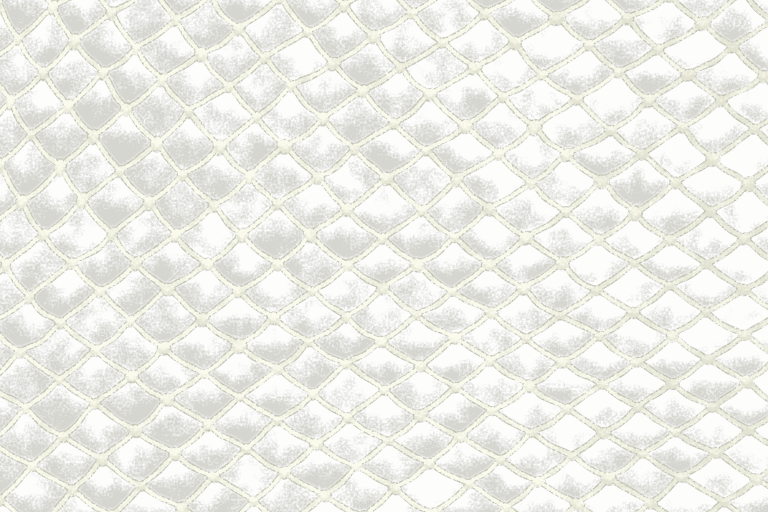
Reproduce this texture procedurally as a WebGL 1 fragment shader.

```glsl
precision highp float;
// A knotted cream net stretched over pale, softly mottled ground.
// A bent lattice gives the two strand families; distances to strands and
// knots draw the thread, and each mesh gets its own shadow and grain.
uniform vec2 u_resolution;

#define MESH_WIDTH 0.141
#define ROW_UPPER 0.0527
#define ROW_LOWER 0.0462
#define SAG 0.065
#define WARP 0.012
#define THREAD 0.0038
#define KNOT 0.0088
#define OUTLINE 0.0026
#define GRAIN 0.55
#define SHADOW 0.34

const float PI = 3.14159265;
const vec3 WHITE = vec3(0.992, 0.992, 0.990);
const vec3 PALE_GREY = vec3(0.915, 0.915, 0.905);
const vec3 WARM_GREY = vec3(0.840, 0.838, 0.815);
const vec3 CREAM = vec3(0.985, 0.985, 0.930);
const vec3 OLIVE = vec3(0.890, 0.890, 0.830);
const vec3 RIM = vec3(0.765, 0.775, 0.715);

float hash(vec2 p) {
  p = fract(p * vec2(0.1031, 0.1137));
  p += dot(p, p.yx + 33.33);
  return fract((p.x + p.y) * p.x * 17.0);
}

vec2 gradient(vec2 cell) {
  float angle = 2.0 * PI * hash(cell + 71.0);
  return vec2(cos(angle), sin(angle));
}

// Gradient noise, roughly -0.7 to 0.7
float noise(vec2 p) {
  vec2 i = floor(p), f = fract(p);
  vec2 u = f * f * f * (f * (f * 6.0 - 15.0) + 10.0);
  vec2 e = vec2(1.0, 0.0);
  float low = mix(dot(gradient(i), f), dot(gradient(i + e), f - e), u.x);
  float high = mix(dot(gradient(i + e.yx), f - e.yx),
                   dot(gradient(i + 1.0), f - 1.0), u.x);
  return mix(low, high, u.y);
}

float leftPull(float x) {
  float t = clamp(1.0 - x / 1.5, 0.0, 1.0);
  return t * t;
}

// Strand coordinates: integers lie on strands, y runs downward
vec2 net(vec2 p) {
  p += WARP * vec2(noise(p * 8.0 + 5.0), noise(p * 8.0 + 37.0));
  p += 0.2 * WARP * vec2(noise(p * 24.0 + 9.0), noise(p * 24.0 + 51.0));
  float y = p.y - 0.516;
  float lower = smoothstep(-0.2, 0.2, y);
  float left = leftPull(p.x);
  float rowHeight = mix(ROW_UPPER, ROW_LOWER, lower) + 0.0115 * left;
  float width = MESH_WIDTH - 0.016 * left * (1.0 - lower);
  float column = (p.x - 0.676 - 0.2 * y * y + 0.03 * y) / width;
  float row = y / rowHeight;
  vec2 strands = vec2(column + 0.5 * row, column - 0.5 * row);
  vec2 s = sin(PI * strands);
  return strands - vec2(0.5, -0.5) * SAG * dot(s, s);
}

// Mottled ground inside one mesh: bright crown, grey belly
vec3 ground(vec2 p, vec2 strands, float grain) {
  vec2 id = floor(strands), local = fract(strands) - 0.5;
  float seed = hash(id + 120.0);
  float down = local.x - local.y;
  float tone = SHADOW + 0.85 * down * (0.45 + seed) + 0.35 * (seed - 0.5);
  tone += 0.80 * noise(p * 17.0 + seed * 9.0) + 0.40 * noise(p * 43.0);
  tone += 0.30 * leftPull(p.x) - 0.20 * smoothstep(0.9, 1.5, p.x);
  tone -= 0.75 * smoothstep(0.45, 0.95, down);
  tone += GRAIN * grain * smoothstep(0.0, 0.4, tone);
  vec3 color = mix(WHITE, PALE_GREY, smoothstep(0.08, 0.5, tone));
  return mix(color, WARM_GREY, smoothstep(0.4, 0.95, tone));
}

void main() {
  vec2 p = gl_FragCoord.xy / u_resolution.y;
  p.y = 1.0 - p.y;
  float aa = 0.5 / u_resolution.y;
  float grain = noise(p * 190.0) + 0.6 * noise(p * 310.0 + 11.0);

  // Distances to the nearest strand and knot
  vec2 strands = net(p);
  const float STEP = 0.002;
  vec2 dx = (net(p + vec2(STEP, 0.0)) - strands) / STEP;
  vec2 dy = (net(p + vec2(0.0, STEP)) - strands) / STEP;
  vec2 nearest = floor(strands + 0.5);
  vec2 offset = strands - nearest;
  vec2 reach = abs(offset) / sqrt(dx * dx + dy * dy);
  float wear = noise(p * 28.0 + 3.0);
  float strandDist = min(reach.x, reach.y) - THREAD * (1.0 + 0.4 * wear);
  vec2 toKnot = vec2(0.5 * (offset.x + offset.y) * MESH_WIDTH * 0.8,
                     (offset.x - offset.y) * ROW_LOWER);
  float knotSize = KNOT * (0.8 + 0.4 * hash(nearest + 200.0));
  float knotDist = length(toKnot) - knotSize;
  float d = min(strandDist, knotDist) + 0.0010 * grain;

  // Thread body, creamy along its middle and duller to the right
  float dull = 0.10 + 0.8 * wear + 0.45 * smoothstep(0.9, 1.5, p.x);
  dull += 0.35 * smoothstep(-0.002, 0.0, d) + 0.5 * grain;
  dull += 0.6 * smoothstep(0.006, 0.0, abs(knotDist + 0.002)) * step(0.0, toKnot.y);
  vec3 thread = mix(CREAM, OLIVE, clamp(dull, 0.0, 1.0));

  // Broken rim with a lighter seam between it and the ground
  vec3 color = ground(p, strands, grain);
  color = mix(color, WHITE, 0.35 * (1.0 - smoothstep(0.003, 0.007, d)));
  float rim = 1.0 - smoothstep(OUTLINE - aa, OUTLINE + aa, d);
  color = mix(color, RIM, rim * clamp(0.62 + 1.1 * grain + 0.5 * wear, 0.1, 1.0));
  color = mix(color, thread, 1.0 - smoothstep(-aa, aa, d));
  gl_FragColor = vec4(color, 1.0);
}
```
